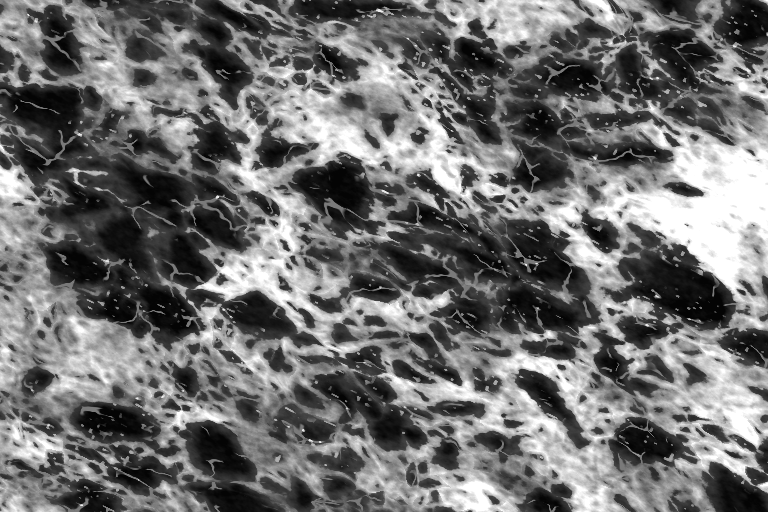
This texture is drawn by a Shadertoy shader. Its source:

```glsl
// Sea foam seen from above: pale froth torn open into dark, slanted water holes.
// Rounded Voronoi cells at three scales open the holes; a warped noise field sets
// the froth thickness, and further noise shades froth, threads and specks.

const float SLANT = 0.46;        // downhill drift of the foam, radians
const float STRETCH = 0.60;      // compression along the drift
const float EDGE = 0.0015;       // half width of the froth edge
const float DEEP_WATER = 0.05;
const float SHALLOW_WATER = 0.23;
const float THREAD_GREY = 0.48;
const float FROTH_GREY = 0.745;

vec2 hash2(vec2 p) {
    vec3 q = fract(p.xyx * vec3(0.1031, 0.1030, 0.0973));
    q += dot(q, q.yzx + 33.33);
    return fract((q.xx + q.yz) * q.zy);
}

float noise(vec2 p) {
    vec2 i = floor(p), f = fract(p);
    f = f * f * f * (f * (f * 6.0 - 15.0) + 10.0);
    float low = mix(hash2(i).x, hash2(i + vec2(1, 0)).x, f.x);
    float high = mix(hash2(i + vec2(0, 1)).x, hash2(i + vec2(1, 1)).x, f.x);
    return mix(low, high, f.y);
}

float fbm(vec2 p, int octaves) {
    float sum = 0.0, weight = 0.5, total = 0.0;
    for (int i = 0; i < octaves; i++) {
        sum += weight * noise(p);
        total += weight;
        weight *= 0.54;
        p = mat2(1.6, 1.2, -1.2, 1.6) * p + 17.3;
    }
    return sum / total;
}

vec2 warp(vec2 p, float scale, float amount) {
    vec2 n = vec2(fbm(p * scale + 40.0, 3), fbm(p * scale + 71.0, 3));
    return p + amount * (n - 0.5);
}

// x: distance to the rounded cell border, y: random value of the cell
vec2 cells(vec2 p, float roundness) {
    vec2 base = floor(p), f = fract(p), nearest = vec2(0), home = vec2(0);
    float best = 8.0;
    for (int y = -1; y <= 1; y++)
    for (int x = -1; x <= 1; x++) {
        vec2 g = vec2(x, y);
        vec2 r = g + hash2(base + g) - f;
        if (dot(r, r) < best) { best = dot(r, r); nearest = r; home = g; }
    }
    float sum = 0.0;
    for (int y = -2; y <= 2; y++)
    for (int x = -2; x <= 2; x++) {
        vec2 g = home + vec2(x, y);
        vec2 r = g + hash2(base + g) - f;
        vec2 gap = r - nearest;
        if (dot(gap, gap) > 0.0001)
            sum += exp(-roundness * dot(0.5 * (nearest + r), normalize(gap)));
    }
    return vec2(-log(sum) / roundness, hash2(base + home + 9.0).y);
}

// Signed size of the opening: positive in water, negative in froth
float opening(vec2 p, float scale, float wall, float variety) {
    vec2 c = cells(p * scale, 18.0);
    return (c.x - max(wall + variety * (c.y - 0.5), 0.035)) / scale;
}

void mainImage(out vec4 fragColor, in vec2 fragCoord) {
    vec2 p = fragCoord / iResolution.y;
    float c = cos(SLANT), s = sin(SLANT);
    vec2 drift = vec2((p.x * c - p.y * s) * STRETCH, p.x * s + p.y * c) + 5.0;
    vec2 q = warp(warp(drift, 6.0, 0.07), 28.0, 0.018);

    // Froth thickness: a thin belt through the middle, a thick bank at the right
    vec2 bank = (p - vec2(1.47, 0.42)) / vec2(0.17, 0.42);
    float glow = exp(-dot(bank, bank));
    float beltOffset = (p.y - 0.68 + 0.22 * p.x) / 0.15;
    float belt = exp(-beltOffset * beltOffset);
    float thickness = 0.66 + 1.6 * (fbm(q * 6.0, 4) - 0.5) - 0.20 * belt + 0.55 * glow;
    float patches = 2.0 * (fbm(q * 11.0 + 30.0, 3) - 0.5);

    // Holes, from wide lakes to small bubbles
    float hole = opening(q, 10.5, 0.34 * thickness, 0.30);
    hole = max(hole, opening(q + 3.1, 22.0, 0.45 * thickness + 0.14 * patches, 0.36));
    hole = max(hole, opening(q + 7.7, 46.0, 0.47 * thickness - 0.26 * patches + 0.05, 0.40));
    hole += 0.010 * (fbm(drift * 80.0, 4) - 0.5);

    // Water with torn threads and bright specks
    float water = mix(SHALLOW_WATER, DEEP_WATER, smoothstep(0.0, 0.018, hole));
    water += 0.13 * (fbm(q * 16.0 + 12.0, 4) - 0.5) + 0.10 * (fbm(drift * 110.0, 3) - 0.5);
    float line = cells(warp(q, 50.0, 0.015) * 19.0 + 4.0, 30.0).x;
    float torn = smoothstep(0.50, 0.60, fbm(q * 34.0 + 8.0, 3));
    water = mix(water, THREAD_GREY, torn * (1.0 - smoothstep(0.015, 0.05, line)));
    float speck = smoothstep(0.80, 0.92, noise(drift * 170.0));
    water += 0.45 * speck * smoothstep(0.50, 0.62, fbm(q * 12.0 + 55.0, 3));

    // Froth: cloudy grey, fine grain, pale wisps and thin darker rims
    float cloud = fbm(warp(q, 14.0, 0.04) * 12.0 + 20.0, 5) - 0.5;
    float grain = fbm(drift * 90.0, 4) - 0.5;
    float wisp = pow(1.0 - abs(2.0 * fbm(q * 19.0 + 63.0, 4) - 1.0), 7.0);
    float froth = FROTH_GREY + 1.05 * cloud + 0.42 * grain + 0.13 * (wisp - 0.4);
    froth += 0.24 * glow + 0.20 * (thickness - 0.6);
    froth *= mix(0.74, 1.03, smoothstep(0.0, 0.010, -hole));

    float grey = mix(froth, water, smoothstep(-EDGE, EDGE, hole));
    fragColor = vec4(vec3(clamp(grey, 0.015, 1.0)), 1.0);
}
```
